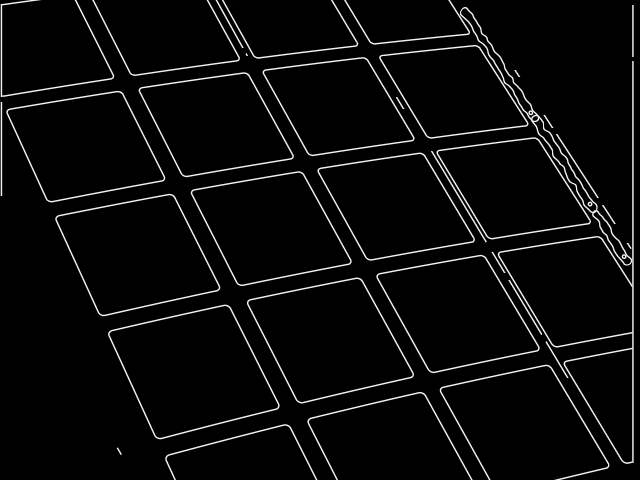
A WebGL 2 fragment shader for this pattern:

```glsl
#version 300 es
precision highp float;
// Thin white outlines of rounded tiles in a tilted perspective grid on black.
// An inverse projection with a slight lens bow maps the canvas to grid cells;
// broken seams, a wavy rim of loops and a thin frame complete the drawing.
uniform vec2 u_resolution;
out vec4 fragColor;

const vec3 BACKGROUND = vec3(0.0);
const vec3 INK = vec3(0.95);
const float LINE_WIDTH = 0.003;    // in canvas heights
const float CORNER_RADIUS = 0.035; // in grid cells

float hash(float n) {
    n = fract(n * 0.1031);
    n *= n + 33.33;
    return fract(n * (n + n));
}

float noise(float x) {
    float cell = floor(x), f = fract(x);
    return mix(hash(cell), hash(cell + 1.0), f * f * (3.0 - 2.0 * f));
}

// Smooth coverage of a line whose centre lies at distance zero.
float stroke(float dist, float pixel) {
    return clamp((0.5 * LINE_WIDTH - abs(dist)) / pixel + 0.5, 0.0, 1.0);
}

// Same, for a distance measured in any warped space.
float warpedStroke(float dist, float pixel) {
    float slope = length(vec2(dFdx(dist), dFdy(dist)));
    return stroke(dist * pixel / max(slope, 1e-6), pixel);
}

float within(float x, float low, float high) {
    return step(low, x) * step(x, high);
}

float segment(vec2 p, vec2 a, vec2 b) {
    vec2 ab = b - a;
    return length(p - a - ab * clamp(dot(p - a, ab) / dot(ab, ab), 0.0, 1.0));
}

float roundedBox(vec2 p, vec2 halfSize, float radius) {
    vec2 q = abs(p) - halfSize + radius;
    return length(max(q, 0.0)) + min(max(q.x, q.y), 0.0) - radius;
}

// Canvas point (y down) to column and row, with curved rows.
vec2 toGrid(vec2 p) {
    mat3 projection = mat3(0.27644, -0.03054, 0.0313,
                           0.09448, 0.19908, -0.03524,
                           0.26345, 0.17361, 1.0);
    vec3 h = inverse(projection) * vec3(p, 1.0);
    vec2 grid = h.xy / h.z;
    float bow = (grid.x - 1.0) * (grid.x - 1.0) - 1.0;
    return grid + bow * vec2(0.005, -0.0113);
}

float tiles(vec2 grid, float pixel) {
    vec2 halfGap = vec2(0.065 - 0.005 * grid.x, 0.064);
    float dist = roundedBox(fract(grid) - 0.5, 0.5 - halfGap, CORNER_RADIUS);
    return warpedStroke(dist, pixel) * within(grid.x, -1.0, 3.0) * within(grid.y, -1.0, 4.0);
}

// Line along a column; a share of its dashes is left out.
float seam(vec2 grid, float column, vec2 rows, float missing, float pixel) {
    float dash = step(missing, hash(floor(grid.y * 16.0) + column * 31.0 + 40.0));
    return warpedStroke(grid.x - column, pixel) * dash * within(grid.y, rows.x, rows.y);
}

// Three wavy loops with small rings, beside a broken outer line.
float rim(vec2 p, float pixel) {
    vec2 start = vec2(0.969, 0.024), end = vec2(1.307, 0.545);
    vec2 along = end - start, side = normalize(vec2(along.y, -along.x));
    float t = dot(p - start, along) / dot(along, along);
    vec2 wavy = p + side * 0.005 * (noise(t * 42.0 + 50.0) - 0.5);
    float radius = 0.0055 + 0.004 * noise(t * 55.0 + 90.0);
    float ink = 0.0;
    for (int i = 0; i < 3; i++) {
        float k = float(i);
        float from = 0.405 * k + 0.055 * k * (1.0 - 0.5 * k);
        float to = min(0.425 + 0.365 * k, 1.0);
        float loop = segment(wavy, start + along * from, start + along * to) - radius;
        float ring = length(p - start - along * (to - 0.02)) - 0.0035;
        ink = max(ink, max(stroke(loop, pixel), stroke(ring, pixel)));
    }
    float outer = segment(p, vec2(1.0625, 0.130), vec2(1.314, 0.517));
    float dash = step(p.y < 0.28 ? 0.6 : 0.12, hash(floor(p.y * 75.0) + 7.0));
    return max(ink, stroke(outer, pixel) * dash);
}

float frame(vec2 p, float pixel) {
    float left = stroke(p.x - 0.003, pixel) * within(p.y, 0.009, 0.408)
               * (1.0 - within(p.y, 0.203, 0.212));
    float right = stroke(p.x - 1.3186, pixel) * within(p.y, 0.01, 0.965)
                * (1.0 - within(p.y, 0.119, 0.127));
    return max(left, right);
}

void main() {
    float pixel = 1.0 / u_resolution.y;
    vec2 p = gl_FragCoord.xy * pixel;
    p.y = 1.0 - p.y;
    vec2 grid = toGrid(p);

    // Tiles and the broken seams in their gaps
    float ink = tiles(grid, pixel);
    ink = max(ink, seam(grid, 1.01, vec2(-0.75, -0.1), 0.35, pixel));
    ink = max(ink, seam(grid, 2.0, vec2(0.5, 0.66), 0.3, pixel));
    ink = max(ink, seam(grid, 2.022, vec2(1.06, 1.96), 0.04, pixel));
    ink = max(ink, seam(grid, 2.022, vec2(2.05, 3.2), 0.15, pixel));
    ink *= within(p.x, 0.002, 1.3186);

    // Rim, frame and a stray tick
    ink = max(ink, max(rim(p, pixel), frame(p, pixel)));
    ink = max(ink, stroke(segment(p, vec2(0.245, 0.934), vec2(0.252, 0.946)), pixel));
    fragColor = vec4(mix(BACKGROUND, INK, ink), 1.0);
}
```
